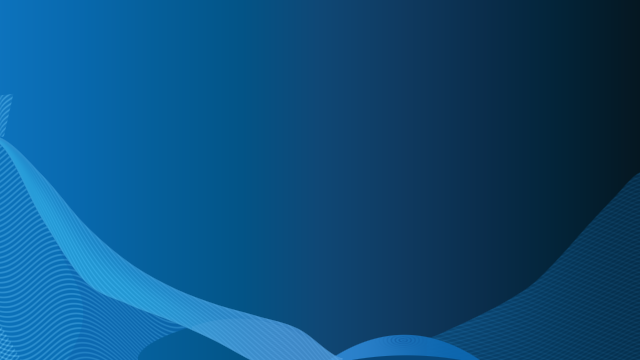
This background is drawn by a Shadertoy shader. Its source:

```glsl
// Deep blue horizontal gradient with translucent mesh ribbons along the base.
// Smooth height curves bound each ribbon; contour stripes of layered sine
// fields draw the fine threads, filtered by their screen-space derivative.

const vec3 CYAN = vec3(0.13, 0.60, 0.83);
const vec3 PALE = vec3(0.36, 0.66, 0.88);
const vec3 AZURE = vec3(0.05, 0.41, 0.70);
const vec3 THREAD = vec3(0.28, 0.66, 0.89);

// Catmull-Rom curve through nine evenly spaced heights, t in 0..1.
float curve(float h[9], float t) {
    float s = clamp(t, 0.0, 1.0) * 8.0;
    int i = min(int(s), 7);
    float f = s - float(i);
    float a = h[max(i - 1, 0)], b = h[i], c = h[i + 1], d = h[min(i + 2, 8)];
    return b + 0.5 * f * (c - a + f * (2.0 * a - 5.0 * b + 4.0 * c - d
        + f * (3.0 * (b - c) + d - a)));
}

// Antialiased coverage of the positive side of a field.
float inside(float d) {
    return clamp(d / max(fwidth(d), 1e-5) + 0.5, 0.0, 1.0);
}

// Thin threads at whole values of v, fading to their mean when too dense.
float threads(float v, float width) {
    float w = fwidth(v);
    float d = abs(fract(v) - 0.5);
    float line = smoothstep(0.5 - width - w * 0.6, 0.5 - width * 0.3 + w * 0.2, d);
    return mix(line, width * 1.5, smoothstep(0.35, 0.8, w));
}

float arch(float x, float centre, float halfWidth, float height) {
    float k = (x - centre) / halfWidth;
    return height * (1.0 - k * k);
}

vec3 backdrop(float x) {
    vec3 stops[9] = vec3[9](
        vec3(0.05, 0.45, 0.74), vec3(0.03, 0.41, 0.68), vec3(0.02, 0.37, 0.60),
        vec3(0.01, 0.33, 0.53), vec3(0.06, 0.28, 0.46), vec3(0.06, 0.23, 0.38),
        vec3(0.04, 0.18, 0.30), vec3(0.01, 0.14, 0.22), vec3(0.02, 0.09, 0.13));
    float s = clamp(x, 0.0, 1.0) * 8.0;
    int i = min(int(s), 7);
    return mix(stops[i], stops[i + 1], s - float(i));
}

// Dim woven wing rising toward the right edge.
vec3 rightWing(vec3 col, vec2 p) {
    float top = curve(float[9](0.06, 0.09, 0.125, 0.164, 0.213,
        0.287, 0.370, 0.449, 0.521), (p.x - 0.667) / 0.333);
    float mask = inside(top - p.y) * inside(p.x - 0.667);
    float depth = (top - p.y) / max(top, 0.02);
    float weave = threads((p.y - top * 0.55) * 95.0, 0.2)
        + 0.6 * threads((p.y + p.x * 0.6) * 70.0, 0.18);
    vec3 tint = mix(vec3(0.04, 0.30, 0.49), vec3(0.02, 0.20, 0.33),
        smoothstep(0.70, 1.0, p.x));
    tint = mix(tint, vec3(0.02, 0.25, 0.42), 0.4 * depth);
    return mix(col, tint + 0.06 * weave * vec3(0.4, 0.9, 1.2), mask * 0.75);
}

// Smooth bright arch at the bottom centre, hollow underneath.
vec3 centreArch(vec3 col, vec2 p) {
    float outer = inside(arch(p.x, 0.632, 0.118, 0.07) - p.y);
    float inner = inside(arch(p.x, 0.635, 0.085, 0.013) - p.y);
    vec3 tint = mix(vec3(0.18, 0.53, 0.83), AZURE, smoothstep(0.53, 0.72, p.x));
    col = mix(col, tint, outer * 0.92);
    vec2 q = (p - vec2(0.63, 0.055)) / vec2(0.025, 0.02);
    float moire = threads(length(q) * 4.0, 0.2) * exp(-dot(q, q));
    col = mix(col, vec3(0.04, 0.32, 0.60), outer * moire * 0.6);
    return mix(col, vec3(0.03, 0.28, 0.48), inner);
}

// Open net of curved threads below the left ribbon, plus the corner tuft.
vec3 leftNet(vec3 col, vec2 p, float top) {
    float hem = 0.085 * sqrt(max(p.x - 0.215, 0.0) / 0.071);
    float mask = inside(top - p.y) * inside(p.y - hem) * inside(0.30 - p.x);
    float sag = 0.07 * sin(p.x * 24.0 + 1.2 + p.y * 3.0) + p.x * 0.45;
    float net = threads((p.y + sag) * 78.0, 0.2);
    float fold = inside(0.105 + 0.025 * sin(p.y * 12.0) - p.x);
    float corner = inside(0.10 - p.y - p.x * 3.0);
    net += corner * threads((p.y - p.x * 2.0) * 60.0, 0.2);
    col = mix(col, mix(AZURE, vec3(0.04, 0.44, 0.72), fold), mask * 0.7);
    col = mix(col, THREAD, mask * net * mix(0.38, 0.55, fold));
    float tuft = inside(0.735 + p.x * 0.2 - p.y) * inside(p.y - 0.62)
        * inside(0.006 + (p.y - 0.62) * 0.125 - p.x);
    float hairs = threads((p.y - sqrt(p.x + 0.001) * 0.3) * 70.0, 0.2);
    return mix(col, THREAD, tuft * (0.12 + 0.6 * hairs));
}

// Luminous ribbon sweeping from the left edge to the bottom centre.
vec3 leftRibbon(vec3 col, vec2 p, float top, float base) {
    float mask = inside(top - p.y) * inside(p.y - base) * inside(0.535 - p.x);
    float across = (p.y - base) / max(top - base, 0.01);
    float along = smoothstep(0.18, 0.48, p.x);
    vec3 tint = mix(CYAN, vec3(0.24, 0.54, 0.81), along);
    tint = mix(tint, AZURE, 0.45 * smoothstep(0.3, 1.0, across) * (1.0 - along));
    float weave = threads(across * 24.0, 0.2) + threads(across * 9.0 + p.x * 60.0, 0.15);
    col = mix(col, tint + 0.07 * weave, mask * mix(0.88, 0.78, along));
    float overlap = inside(arch(p.x, 0.37, 0.16, 0.115) - p.y) * inside(p.x - 0.30);
    col = mix(col, PALE, mask * overlap * 0.22);
    float rim = exp(-abs(top - p.y) * 160.0) + exp(-abs(p.y - base) * 180.0);
    return mix(col, PALE, mask * rim * 0.35);
}

void mainImage(out vec4 fragColor, in vec2 fragCoord) {
    vec2 p = fragCoord / iResolution.xy;
    float along = p.x / 0.533;
    float top = curve(float[9](0.618, 0.512, 0.375, 0.273, 0.204,
        0.157, 0.123, 0.086, 0.005), along);
    float base = curve(float[9](0.60, 0.39, 0.218, 0.155, 0.109,
        0.056, -0.007, -0.053, -0.10), along);
    vec3 col = backdrop(p.x);
    col = rightWing(col, p);
    col = centreArch(col, p);
    col = leftNet(col, p, base);
    col = leftRibbon(col, p, top, base);
    fragColor = vec4(clamp(col, 0.0, 1.0), 1.0);
}
```
